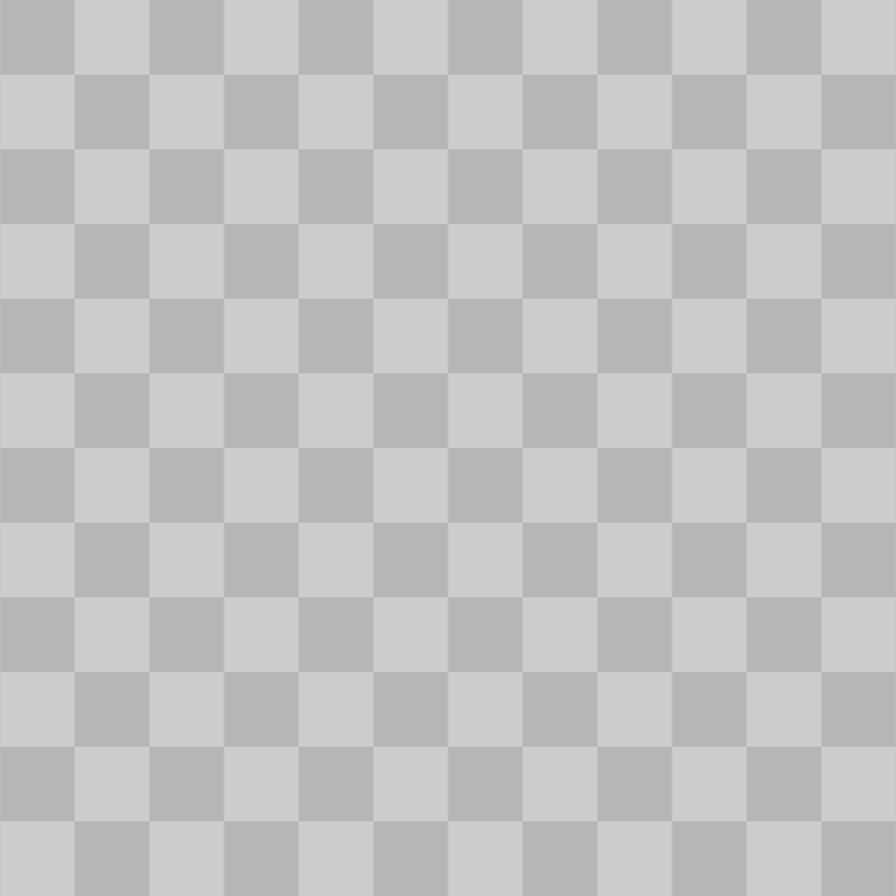
Give the GLSL for this pattern, as a three.js fragment shader.

```glsl
// Flat two-tone grey checkerboard, 12 squares across and 12 up.
// A softened square wave per axis is multiplied to give the alternating tones;
// the even count of squares makes opposite edges join.
varying vec2 vUv;

// Alternates +1 and -1 over unit cells, with a ramp of half-width "soft" at each border.
vec2 squareWave(vec2 p, float soft) {
  vec2 borderDistance = 2.0 * abs(fract(p * 0.5 - 0.25) - 0.5) - 0.5;
  return clamp(borderDistance / soft, -1.0, 1.0);
}

void main() {
  // Twelve cells per side, borders softened over a thousandth of the canvas
  vec2 wave = squareWave(vUv * 12.0, 12.0 * 0.001);
  float checker = 0.5 + 0.5 * wave.x * wave.y;

  // The lower left square is light
  vec3 darkGrey = vec3(0.714);
  vec3 lightGrey = vec3(0.804);
  gl_FragColor = vec4(mix(darkGrey, lightGrey, checker), 1.0);
}
```
